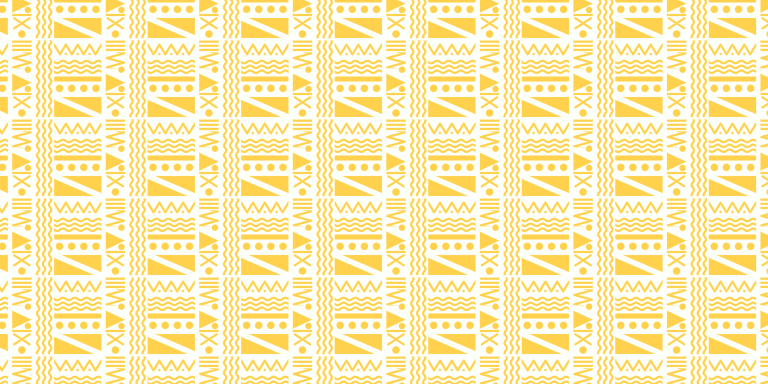
Give the GLSL for this pattern, as a Shadertoy shader.

```glsl
// Yellow block-print tile repeated over an off-white ground: wavy columns,
// a stack of zigzag, ripples, bar, dots and split block, and a glyph column.
// Every motif is a signed distance in tile units (y down), joined by min().

const vec3 PAPER = vec3(0.99, 1.0, 0.98);
const vec3 INK = vec3(1.0, 0.82, 0.30);
const float CANVAS_HEIGHT = 576.0;           // tile units down the canvas
const vec2 TILE = vec2(140.3, 118.5);
const vec2 TILE_ORIGIN = vec2(53.1, 59.0);
const float STROKE = 1.65;                   // half width of thin lines
const float SOFTNESS = 0.7;                  // edge blur in pixels
const float BAND_X = 63.5;                   // centre of the middle band
const float BAND_HALF = 35.5;
const float GLYPH_X = 120.0;                 // centre of the glyph column
const float GLYPH_HALF = 14.5;
const float ZIG = 17.75;                     // zigzag and ripple period
const float TAU = 6.2831853;

float box(vec2 p, vec2 halfSize) {
    vec2 d = abs(p) - halfSize;
    return length(max(d, 0.0)) + min(max(d.x, d.y), 0.0);
}

float disc(vec2 p, float radius) {
    return length(p) - radius;
}

float segment(vec2 p, vec2 a, vec2 b) {
    vec2 ab = b - a;
    return length(p - a - ab * clamp(dot(p - a, ab) / dot(ab, ab), 0.0, 1.0));
}

// Line along y = 0 displaced by a sine, corrected for its slope
float ripple(vec2 p, float period, float amplitude) {
    float k = TAU / period;
    float slope = amplitude * k * cos(k * p.x);
    return abs(p.y - amplitude * sin(k * p.x)) / sqrt(1.0 + slope * slope) - STROKE;
}

float wavyColumns(vec2 p) {
    float d = 1e3;
    for (int i = 0; i < 3; i++) {
        float x = 4.0 + 9.0 * float(i);
        d = min(d, ripple(vec2(p.y, p.x - x), TILE.y / 8.0, 1.7));
    }
    return max(d, box(p - vec2(13.0, 0.5 * TILE.y), vec2(13.0, 57.5)));
}

float middleBand(vec2 p) {
    float x = p.x - BAND_X;
    float edge = abs(x) - BAND_HALF;

    // Zigzag with a small dot under each inner peak
    float fold = abs(mod(x + BAND_HALF, ZIG) - 0.5 * ZIG);
    float d = segment(vec2(fold, p.y), vec2(0.0, 22.5), vec2(0.5 * ZIG, 8.0)) - STROKE;
    float speck = disc(vec2(fold - 0.5 * ZIG, p.y - 22.0), 1.8);
    d = min(d, max(speck, abs(x) - 28.0));

    // Three ripples
    for (int i = 0; i < 3; i++) {
        d = min(d, ripple(vec2(x, p.y - 34.0 - 7.3 * float(i)), ZIG, 1.8));
    }
    d = max(d, edge);

    // Rounded bar and a row of four dots
    d = min(d, box(vec2(x, p.y - 59.5), vec2(BAND_HALF - 2.0, 1.8)) - 2.0);
    float dotX = x - 18.2 * (clamp(floor(x / 18.2), -2.0, 1.0) + 0.5);
    d = min(d, disc(vec2(dotX, p.y - 73.5), 5.6));

    // Solid block split by a diagonal gap
    vec2 q = vec2(x, p.y - 101.5);
    float gap = abs(dot(q, normalize(vec2(-0.43, 1.0)))) - 4.2;
    return min(d, max(box(q, vec2(BAND_HALF, 15.0)), -gap));
}

float glyphColumn(vec2 p) {
    float x = p.x - GLYPH_X;
    float d = 1e3;

    // Three rules, then a sideways zigzag
    for (int i = 0; i < 3; i++) {
        d = min(d, box(vec2(x, p.y - 3.5 - 6.2 * float(i)), vec2(GLYPH_HALF, STROKE)));
    }
    float fold = abs(mod(p.y - 21.0, 14.0) - 7.0);
    float zigzag = segment(vec2(x, fold), vec2(-13.0, 0.0), vec2(13.0, 7.0)) - STROKE;
    d = min(d, max(zigzag, abs(p.y - 31.5) - 12.0));

    // Triangle pointing right between two dots
    float y = abs(p.y - 65.0);
    float slant = dot(vec2(x - GLYPH_HALF, y), normalize(vec2(13.5, 29.0)));
    d = min(d, max(-GLYPH_HALF - x, slant));
    d = min(d, disc(vec2(x - 9.0, abs(p.y - 60.0) - 14.5), 4.8));

    // Rule, cross and dot
    d = min(d, box(vec2(x, p.y - 82.0), vec2(GLYPH_HALF, STROKE)));
    vec2 q = abs(vec2(x, p.y - 94.5));
    d = min(d, segment(q, vec2(0.0), vec2(11.5, 7.5)) - STROKE);
    return min(d, disc(vec2(x, p.y - 110.5), 5.6));
}

void mainImage(out vec4 fragColor, in vec2 fragCoord) {
    float unit = CANVAS_HEIGHT / iResolution.y;
    vec2 canvas = vec2(fragCoord.x, iResolution.y - fragCoord.y) * unit;
    vec2 p = mod(canvas - TILE_ORIGIN, TILE);

    float d = min(wavyColumns(p), min(middleBand(p), glyphColumn(p)));
    float blur = SOFTNESS * unit;
    float ink = 1.0 - smoothstep(-blur, blur, d);
    fragColor = vec4(mix(PAPER, INK, ink), 1.0);
}
```
